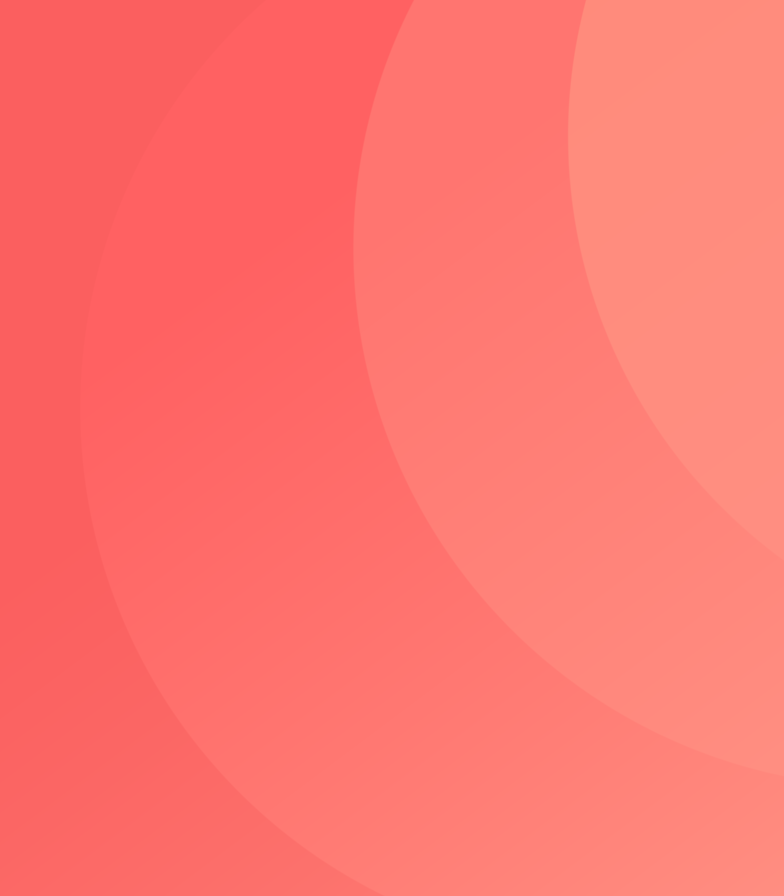
Write a Shadertoy shader that draws this background.

```glsl
// Overlapping translucent coral discs over a soft diagonal gradient.

// Antialiased coverage of a disc; one unit is the canvas height.
float disc(vec2 p, vec2 center, float radius) {
    float pixel = 1.0 / iResolution.y;
    return smoothstep(pixel, -pixel, length(p - center) - radius);
}

// Ramp from 0 to 1 that bends gently upward.
float easedRamp(float start, float end, float bend, float x) {
    float t = clamp((x - start) / (end - start), 0.0, 1.0);
    return mix(t, t * t, bend);
}

void mainImage(out vec4 fragColor, in vec2 fragCoord) {
    vec2 p = fragCoord / iResolution.y;
    vec3 red = vec3(1.0, 0.38, 0.384);
    vec3 peach = vec3(1.0, 0.557, 0.506);

    // Progress from the top left toward the bottom right
    float diagonal = dot(vec2(p.x, 1.0 - p.y), vec2(0.6, 0.8));

    // Slightly darker backdrop
    vec3 color = mix(vec3(0.983, 0.372, 0.372), peach,
                     easedRamp(0.52, 1.42, 0.5, diagonal));

    // Large outer disc
    vec3 outerColor = mix(red, peach, easedRamp(0.39, 1.325, 0.2, diagonal));
    color = mix(color, outerColor, disc(p, vec2(0.695, 0.544), 0.6055));

    // Middle disc, starting halfway to peach
    vec3 middleColor = mix(red, peach,
                           mix(0.44, 1.0, easedRamp(0.45, 1.2, 0.1, diagonal)));
    color = mix(color, middleColor, disc(p, vec2(0.996, 0.723), 0.6016));

    // Inner disc, almost uniformly peach
    vec3 innerColor = mix(vec3(1.0, 0.545, 0.484), peach,
                          easedRamp(0.4, 1.0, 0.0, diagonal));
    color = mix(color, innerColor, disc(p, vec2(1.22, 0.848), 0.586));

    fragColor = vec4(color, 1.0);
}
```
